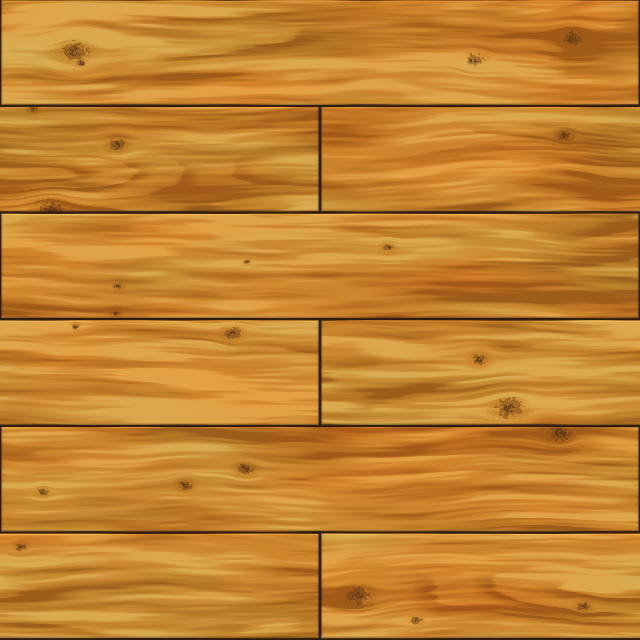
Give the GLSL for this texture, as a Shadertoy shader.

```glsl
#define ROWS 6.0
#define GAP 0.0019
#define BEVEL 0.0035
#define KNOTS 4
#define VEIN_DEPTH 0.26
#define GAP_COLOR vec3(0.19, 0.11, 0.06)
#define KNOT_COLOR vec3(0.36, 0.21, 0.08)
#define WOOD_DARK vec3(0.62, 0.36, 0.10)
#define WOOD_MID vec3(0.73, 0.46, 0.14)
#define WOOD_BASE vec3(0.80, 0.53, 0.18)
#define WOOD_LIGHT vec3(0.87, 0.65, 0.29)

float hash(vec2 p) {
    return fract(sin(dot(p, vec2(12.9898, 78.233))) * 43758.5453);
}

float noise(vec2 p) {
    vec2 i = floor(p), f = fract(p);
    f = f * f * (3.0 - 2.0 * f);
    return mix(mix(hash(i), hash(i + vec2(1, 0)), f.x),
               mix(hash(i + vec2(0, 1)), hash(i + vec2(1, 1)), f.x), f.y);
}

float fbm(vec2 p) {
    float sum = 0.0, amp = 0.5;
    for (int i = 0; i < 3; i++) {
        sum += amp * noise(p);
        p = p * 2.03 + 17.3;
        amp *= 0.5;
    }
    return sum / 0.875;
}

// Bends the grain around knots; returns knot darkness and surrounding shade
vec2 addKnots(inout vec2 p, float row) {
    vec2 mark = vec2(0.0), start = p;
    for (int i = 0; i < KNOTS; i++) {
        vec2 id = vec2(float(i) + 3.0, row * 7.0 + 1.0);
        vec2 center = vec2(mix(0.03, 0.97, hash(id)), mix(0.015, 0.985, hash(id + 31.7)) / ROWS);
        float size = mix(0.003, 0.015, pow(hash(id + 57.1), 1.5));
        vec2 d = start - center;
        float r = length(d * vec2(0.75, 1.0)) / size;
        p.y -= 0.75 * d.y * exp(-r * r * 0.2);
        float rough = r + 0.9 * (noise(d * 330.0 + id) - 0.5);
        float rings = 0.5 + 0.5 * sin(rough * 9.0);
        float core = (1.0 - smoothstep(0.4, 1.15, rough)) * mix(0.5, 1.0, rings);
        mark = max(mark, vec2(core, (1.0 - smoothstep(0.6, 2.6, r)) * mix(0.5, 1.0, rings)));
    }
    return mark;
}

// Brightness of the grain from 0 to 1
float grain(vec2 p, vec2 seed) {
    p.y += 0.022 * (noise(p * vec2(4.0, 9.0) + seed) - 0.5);
    p.y += 0.006 * (noise(p * vec2(11.0, 25.0) + seed) - 0.5);
    float streak = fbm(p * vec2(5.0, 75.0) + seed);
    float fine = noise(p * vec2(16.0, 250.0) + seed);
    float area = noise(p * vec2(5.0, 22.0) + seed + 41.0);

    // Growth rings: soft on one side, sharp on the other
    float ring = fract(5.0 * noise(p * vec2(2.2, 13.0) + seed + 9.0) + 0.5 * streak);
    float vein = smoothstep(0.45, 0.88, ring) * (1.0 - smoothstep(0.88, 1.0, ring));
    vein *= smoothstep(0.25, 0.75, noise(p * vec2(4.0, 18.0) + seed + 23.0));

    return 0.56 + 1.05 * (streak - 0.5) + 0.25 * (fine - 0.5)
         + 0.32 * (area - 0.5) - VEIN_DEPTH * vein;
}

vec3 woodColor(float tone) {
    vec3 c = mix(WOOD_DARK, WOOD_MID, smoothstep(0.12, 0.36, tone));
    c = mix(c, WOOD_BASE, smoothstep(0.34, 0.54, tone));
    return mix(c, WOOD_LIGHT, smoothstep(0.54, 0.80, tone));
}

void mainImage(out vec4 fragColor, in vec2 fragCoord) {
    vec2 uv = fragCoord / iResolution.xy;
    float px = 1.0 / iResolution.y;

    // Plank layout: alternate rows shift by half a plank
    float y = (uv.y - 0.0012) * ROWS;
    float row = mod(floor(y), ROWS);
    vec2 local = vec2(fract(uv.x + 0.5 * mod(row + 1.0, 2.0)), fract(y) / ROWS);
    vec2 seed = vec2(row * 13.7 + 5.0, row * 29.3 + 2.0);

    // Wood with knots
    vec2 p = local;
    vec2 knot = addKnots(p, row);
    float tone = grain(p, seed) + 0.10 * (hash(seed) - 0.5) - 0.22 * knot.y;
    vec3 color = woodColor(tone);
    float hue = fbm(local * vec2(4.0, 18.0) + seed + 71.0) - 0.5;
    color *= 1.0 + hue * vec3(0.10, -0.14, -0.35);
    color = mix(color, KNOT_COLOR, 0.9 * knot.x);

    // Beveled edges: lit on top, shaded on the other sides
    float top = 1.0 / ROWS - local.y;
    float side = min(local.x, 1.0 - local.x);
    float lit = 1.0 - smoothstep(GAP, GAP + BEVEL, top);
    float shade = 1.0 - smoothstep(GAP, GAP + BEVEL, min(local.y, side));
    color *= 1.0 + 0.14 * lit - 0.28 * shade;

    // Dark gaps of slightly uneven width
    float width = GAP * mix(0.75, 1.2, noise(vec2(local.x * 14.0, row)));
    float edge = min(min(local.y, top) - width, side - GAP);
    color = mix(GAP_COLOR, color, smoothstep(-0.6 * px, 0.6 * px, edge));

    fragColor = vec4(color, 1.0);
}
```
